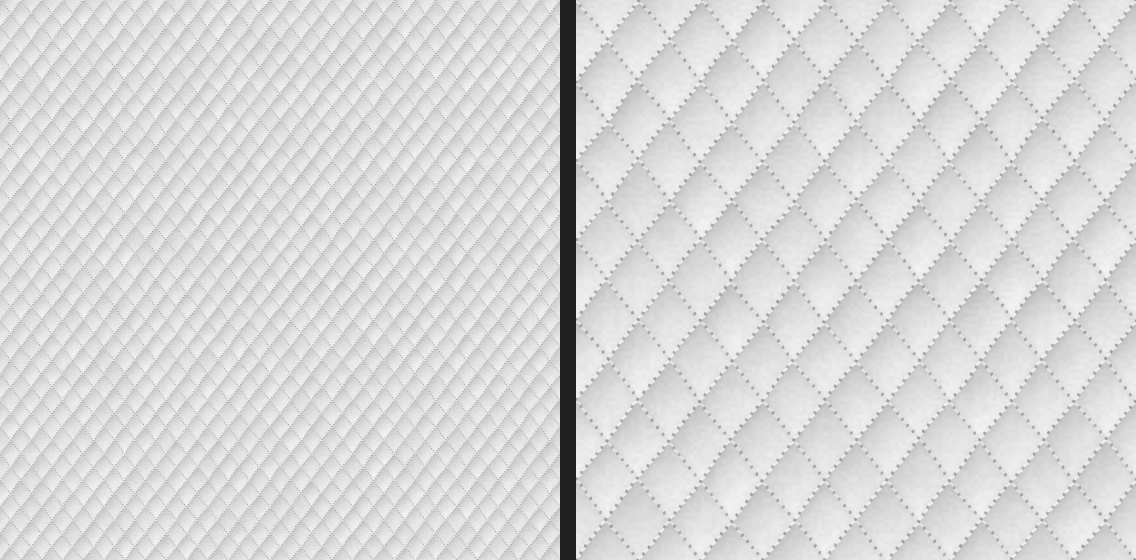
Left, the full canvas; right, a detail of the centre.
A Shadertoy shader for this pattern:

```glsl
// Quilted white leather: a staggered lattice of soft diamond pads, each shaded
// from its upper left to its lower right, with stitched seams on both diagonals.
// Lattice coordinates give pads and seams; wrapping value noise adds the grain.

const vec2 REPEATS = vec2(27.0, 21.0);   // diamonds across and down
const float STITCHES = 6.0;              // stitches along one diamond edge
const float STITCH_HALF = 0.0010;        // half length of a stitch
const float THREAD_RADIUS = 0.0008;
const float HOLE_RADIUS = 0.0010;
const float CREASE_WIDTH = 0.0016;
const float SEAM_WOBBLE = 0.06;          // in lattice cells
const float PAD_TONE = 0.871;
const float LIGHT_RISING = 0.138;        // contrast across the rising seams
const float LIGHT_FALLING = 0.036;       // contrast across the falling seams
const float CREASE_DEPTH = 0.055;
const float GRAIN = 0.046;
const float DENTS = 0.022;
const float PAD_VARIATION = 0.018;
const float THREAD_TONE = 0.945;
const float HOLE_TONE = 0.62;

float hash(vec2 p) {
    return fract(sin(dot(p, vec2(127.1, 311.7))) * 43758.5453);
}

// Value noise over the unit square, wrapping after a whole number of cells
float noise(vec2 uv, vec2 cells) {
    vec2 p = uv * cells;
    vec2 i = floor(p);
    vec2 f = fract(p);
    f = f * f * (3.0 - 2.0 * f);
    vec2 lo = mod(i, cells);
    vec2 hi = mod(i + 1.0, cells);
    return mix(mix(hash(lo), hash(vec2(hi.x, lo.y)), f.x),
               mix(hash(vec2(lo.x, hi.y)), hash(hi), f.x), f.y);
}

// Coverage of a shape from its signed distance
float cover(float d, float pixel) {
    return smoothstep(-0.6 * pixel, 0.6 * pixel, -d);
}

// Paints one dashed seam: thread over the leather, needle holes between
float stitch(float tone, float along, float across, float threadTone, float wear, float pixel) {
    float pitch = 0.5 * length(1.0 / REPEATS) / STITCHES;
    float s = (fract(along * STITCHES) - 0.5) * pitch;
    vec2 q = vec2(s, across - 0.3 * s);
    float thread = length(vec2(max(abs(q.x) - STITCH_HALF, 0.0), q.y)) - THREAD_RADIUS;
    float hole = length(vec2(abs(s) - 0.5 * pitch, across)) - HOLE_RADIUS;
    tone = mix(tone, HOLE_TONE, mix(0.55, 1.0, wear) * cover(hole, pixel));
    return mix(tone, threadTone, mix(1.0, 0.7, wear) * cover(thread, pixel));
}

void mainImage(out vec4 fragColor, in vec2 fragCoord) {
    vec2 uv = fragCoord / iResolution.xy;
    float pixel = 1.0 / min(iResolution.x, iResolution.y);

    // Diagonal lattice: x grows to the upper right, y to the lower right
    vec2 wobble = vec2(noise(uv, vec2(43.0)), noise(uv, vec2(37.0))) - 0.5;
    vec2 g = uv * REPEATS + SEAM_WOBBLE * wobble;
    vec2 lattice = vec2(g.x + g.y, g.x - g.y);
    vec2 cell = floor(lattice);
    vec2 local = lattice - cell - 0.5;
    vec2 id = mod(vec2(cell.x + cell.y + 1.0, cell.x - cell.y), 2.0 * REPEATS);

    // Signed distance to the nearest falling (x) and rising (y) seam
    vec2 seam = (lattice - round(lattice)) / length(REPEATS);
    float edge = min(abs(seam.x), abs(seam.y));

    // Pad shading: a deep shadow at the upper left, a broad lit lower right
    float slope = LIGHT_RISING * (0.8 + 0.4 * hash(id + 17.0));
    float bulge = local.y - 0.6 * (local.y * local.y - 1.0 / 12.0);
    float light = slope * bulge - LIGHT_FALLING * local.x;
    light *= smoothstep(-0.0004, 0.0012, edge);
    float tone = PAD_TONE + light + PAD_VARIATION * (hash(id) - 0.5);
    tone -= CREASE_DEPTH * exp(-edge / CREASE_WIDTH);

    // Soft dents, faint wrinkles and fine leather grain
    float dents = noise(uv, vec2(61.0, 53.0)) - 0.5;
    float wrinkle = noise(uv + 0.004 * wobble, vec2(150.0, 270.0)) - 0.5;
    float grain = noise(uv, vec2(460.0, 480.0)) - 0.5;
    tone += DENTS * dents + GRAIN * (0.75 * grain + 0.25 * wrinkle);

    // Falling seams sit deeper, rising seams catch the light
    float wear = noise(uv, vec2(170.0));
    tone = stitch(tone, lattice.y, seam.x, THREAD_TONE - 0.05, wear, pixel);
    tone = stitch(tone, lattice.x, seam.y, THREAD_TONE, wear, pixel);

    fragColor = vec4(vec3(clamp(tone, 0.0, 1.0)), 1.0);
}
```
